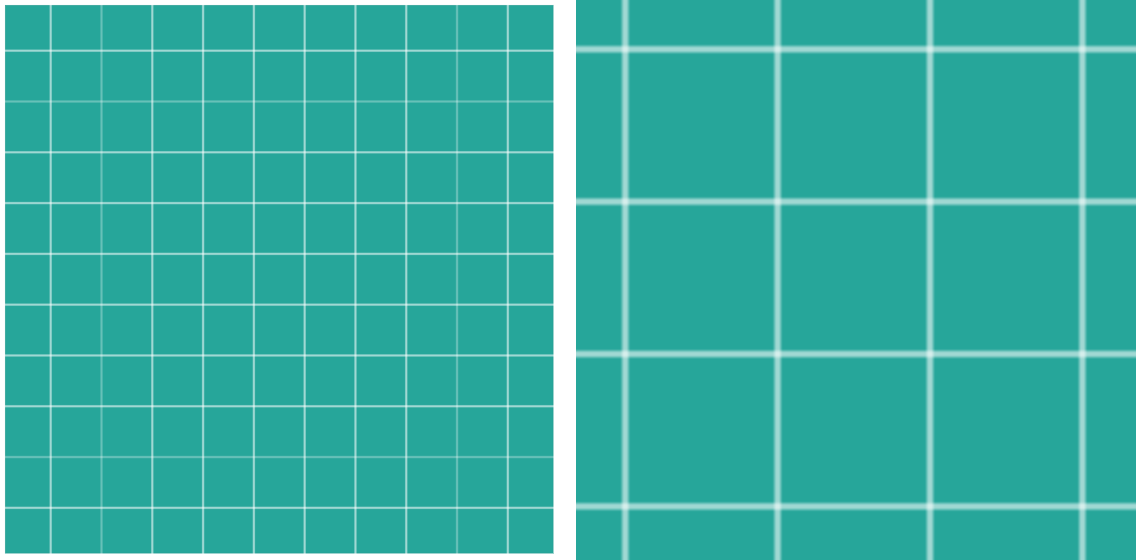
Left: the whole. Right: its middle third, enlarged.
A Shadertoy shader for this pattern:

```glsl
// Teal square panel with a white rim, ruled by ten soft pale lines each way, two of them faint.

const vec3 PANEL_COLOR = vec3(0.15, 0.65, 0.605);
const vec3 LINE_COLOR = vec3(1.0);
const vec3 MARGIN_COLOR = vec3(1.0);

const vec2 PANEL_CENTER = vec2(-0.0013, 0.0013); // offset from canvas centre
const float PANEL_HALF = 0.4896;
const float LINE_COUNT = 10.0;
const float LINE_SPACING = 0.0907;
const float LINE_CORE = 0.0004;      // half width of the flat core
const float LINE_REACH = 0.0034;     // half width including the soft flank
const float LINE_ALPHA = 0.56;
const float FAINT_ALPHA = 0.30;
const float FAINT_RANK = 3.5;        // distance of faint lines from centre, in spacings
const float RIM_WIDTH = 0.0025;
const float RIM_SHADE = 0.06;

// Opacity of the nearest ruled line for each axis.
vec2 ruledLines(vec2 p, float pixel) {
    float lastRank = 0.5 * (LINE_COUNT - 1.0);
    vec2 rank = clamp(floor(p / LINE_SPACING) + 0.5, -lastRank, lastRank);
    vec2 dist = abs(p - rank * LINE_SPACING);
    float reach = max(LINE_REACH, LINE_CORE + pixel);
    vec2 profile = 1.0 - smoothstep(vec2(LINE_CORE), vec2(reach), dist);
    vec2 isFaint = 1.0 - step(0.25, abs(abs(rank) - FAINT_RANK));
    return profile * mix(vec2(LINE_ALPHA), vec2(FAINT_ALPHA), isFaint);
}

// Signed distance to an axis-aligned square.
float squareDistance(vec2 p, float halfSize) {
    vec2 q = abs(p) - halfSize;
    return length(max(q, 0.0)) + min(max(q.x, q.y), 0.0);
}

void mainImage(out vec4 fragColor, in vec2 fragCoord) {
    float pixel = 1.0 / min(iResolution.x, iResolution.y);
    vec2 p = (fragCoord - 0.5 * iResolution.xy) * pixel - PANEL_CENTER;

    // Panel, slightly darker along its edge
    float edge = squareDistance(p, PANEL_HALF);
    float rim = smoothstep(-RIM_WIDTH, 0.0, edge);
    vec3 color = PANEL_COLOR * (1.0 - RIM_SHADE * rim);

    // Translucent lines, brighter where they cross
    vec2 lines = ruledLines(p, pixel);
    color = mix(color, LINE_COLOR, lines.x);
    color = mix(color, LINE_COLOR, lines.y);

    // White margin
    color = mix(color, MARGIN_COLOR, smoothstep(-0.75 * pixel, 0.75 * pixel, edge));
    fragColor = vec4(color, 1.0);
}
```
